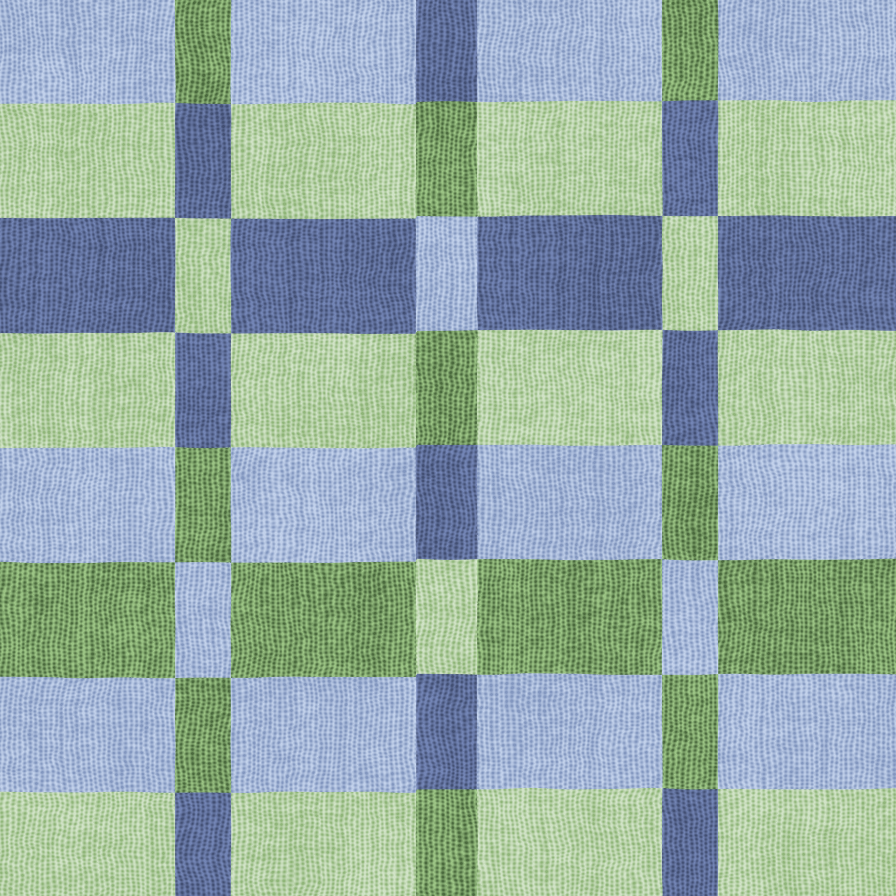
Reproduce this pattern procedurally as a Shadertoy shader.

```glsl
// Woven patchwork: wide and narrow cloth patches in two greens and two blues.
// Row and column parity picks each patch's dye; wavy vertical cords crossed by
// short weft dashes, plus noise, shade every patch as coarse cotton.

float hash(vec2 p) {
    return fract(sin(dot(p, vec2(127.1, 311.7))) * 43758.5453);
}

float noise(vec2 p) {
    vec2 i = floor(p), f = fract(p);
    f = f * f * (3.0 - 2.0 * f);
    return mix(mix(hash(i), hash(i + vec2(1, 0)), f.x),
               mix(hash(i + vec2(0, 1)), hash(i + vec2(1, 1)), f.x), f.y);
}

// Thread brightness: 0 in the gaps, 1 on top of the cords
float weave(vec2 p, vec2 patchId) {
    vec2 q = p + 7.0 * vec2(hash(patchId), hash(patchId + 19.0));
    float cord = p.x * 172.0 + 1.6 * noise(q * vec2(14.0, 20.0))
               + 0.5 * noise(q * vec2(60.0, 75.0));
    float cordId = floor(cord);
    float weft = p.y * 205.0 + hash(vec2(cordId, 3.0)) + 0.8 * noise(q * 45.0);
    float ridge = cos(6.2832 * cord);
    float dash = cos(6.2832 * weft);
    float shade = 0.56 + 0.30 * ridge + 0.17 * dash * (1.0 - 0.5 * ridge);
    shade += 0.38 * (noise(q * vec2(210.0, 260.0)) - 0.5);
    shade += 0.14 * (hash(vec2(cordId, patchId.y)) - 0.5);
    // Slubs along the weft and broad uneven fading
    shade += 0.14 * (noise(q * vec2(14.0, 190.0)) - 0.5);
    shade += 0.16 * (noise(q * 9.0) - 0.5);
    return clamp(shade, 0.0, 1.0);
}

// Narrow columns swap light for dark, and even ones also swap green for blue
vec3 dye(float row, float column, bool narrow, float shade) {
    bool green = mod(row, 2.0) < 0.5;
    bool dark = mod(row, 3.0) > 1.5;
    if (narrow) {
        dark = !dark;
        if (mod(column, 2.0) < 0.5) green = !green;
    }
    if (green) {
        return dark ? mix(vec3(0.29, 0.41, 0.24), vec3(0.61, 0.77, 0.52), shade)
                    : mix(vec3(0.56, 0.71, 0.47), vec3(0.82, 0.89, 0.78), shade);
    }
    return dark ? mix(vec3(0.26, 0.31, 0.45), vec3(0.45, 0.52, 0.71), shade)
                : mix(vec3(0.51, 0.59, 0.75), vec3(0.76, 0.82, 0.92), shade);
}

void mainImage(out vec4 fragColor, in vec2 fragCoord) {
    vec2 uv = fragCoord / iResolution.xy;
    vec2 pixel = 1.0 / iResolution.xy;

    // Narrow columns; the middle one is a little wider
    float column = floor((uv.x - 0.0907) / 0.2718);
    float halfWidth = mod(column, 2.0) > 0.5 ? 0.0342 : 0.0311;
    float edge = halfWidth - abs(uv.x - 0.2266 - 0.2718 * column);
    edge += 0.0010 * (noise(uv * vec2(8.0, 30.0)) - 0.5);
    float inNarrow = smoothstep(-0.7 * pixel.x, 0.7 * pixel.x, edge);

    // Rows sit slightly higher on the right half, with hand-cut edges
    float lift = 0.0040 * (1.0 - 0.4 * uv.y)
               * smoothstep(-pixel.x, pixel.x, uv.x - 0.4645);
    float wander = 0.0022 * (noise(uv * vec2(22.0, 9.0)) - 0.5);
    float rowPos = (uv.y - 0.1159 - lift + wander) / 0.1281 + 1.0;
    float seam = floor(rowPos + 0.5);
    float seamBlend = smoothstep(-0.7, 0.7, (rowPos - seam) * 0.1281 / pixel.y);

    // Weave is offset per patch so that threads break at the seams
    float wideId = floor((uv.x - 0.2266) / 0.2718);
    float patchX = edge > 0.0 ? column + 20.0 : wideId;
    float shade = weave(uv, vec2(patchX, floor(rowPos)));

    vec3 wide = mix(dye(seam - 1.0, column, false, shade),
                    dye(seam, column, false, shade), seamBlend);
    vec3 narrow = mix(dye(seam - 1.0, column, true, shade),
                      dye(seam, column, true, shade), seamBlend);
    vec3 color = mix(wide, narrow, inNarrow);

    // Faint pale ridge where the narrow strips are joined
    color += 0.04 * (1.0 - smoothstep(0.0, 0.0025, abs(edge)));
    fragColor = vec4(color, 1.0);
}
```
